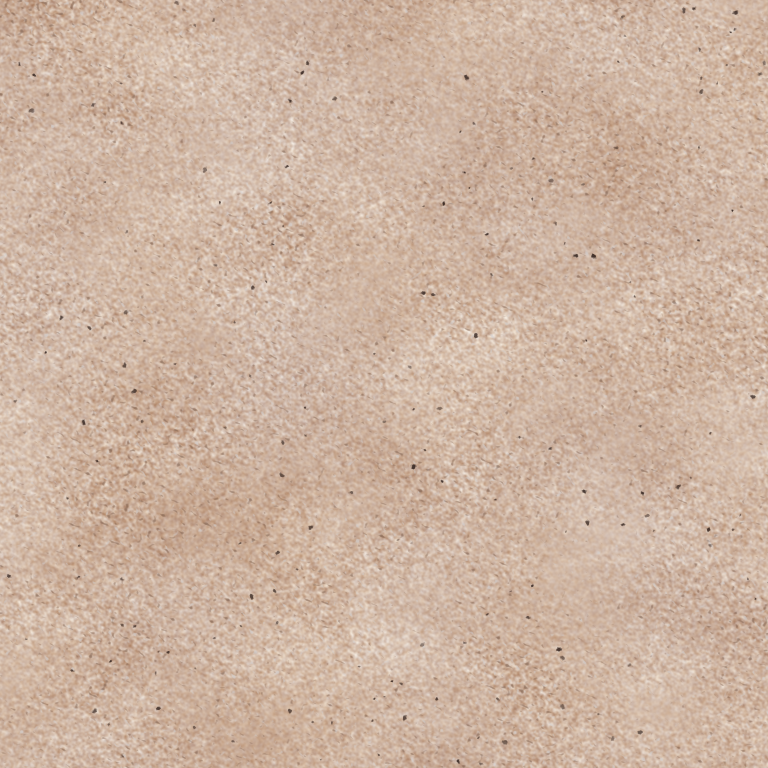
This texture is drawn by a Shadertoy shader. Its source:

```glsl
// Warm beige sandstone with coarse sandy grain, cloudy stains, pale flecks and tiny dark pits.

// Two random values in 0..1 per lattice point
vec2 hash2(vec2 cell) {
    uvec2 q = uvec2(ivec2(floor(cell + 0.5)) + 32768);
    q = q * 1664525u + 1013904223u;
    q.x += q.y * 1664525u;
    q.y += q.x * 1664525u;
    q ^= q >> 16u;
    q.x += q.y * 1664525u;
    q.y += q.x * 1664525u;
    q ^= q >> 16u;
    return vec2(q & 65535u) / 65535.0;
}

float cornerSlope(vec2 cell, vec2 offset) {
    float angle = 6.2832 * hash2(cell).x;
    return dot(vec2(cos(angle), sin(angle)), offset);
}

float gradientNoise(vec2 p) {
    vec2 i = floor(p), f = p - i;
    vec2 u = f * f * f * (f * (f * 6.0 - 15.0) + 10.0);
    vec2 e = vec2(1.0, 0.0);
    return mix(mix(cornerSlope(i, f), cornerSlope(i + e, f - e), u.x),
               mix(cornerSlope(i + e.yx, f - e.yx), cornerSlope(i + 1.0, f - 1.0), u.x), u.y);
}

mat2 rotation(float a) {
    return mat2(cos(a), sin(a), -sin(a), cos(a));
}

// Broad stains with ragged smaller blotches
float clouds(vec2 p) {
    float sum = 0.0, amplitude = 1.0;
    for (int octave = 0; octave < 5; octave++) {
        sum += amplitude * gradientNoise(p);
        p = rotation(0.3) * p * 2.03 + 17.3;
        amplitude *= 0.7;
    }
    return sum;
}

// Scattered ragged pits; radius is a share of the canvas height
float pits(vec2 uv, float cells, float density, float radius) {
    vec2 p = uv * cells, home = floor(p);
    float soft = max(0.0013, 0.8 / iResolution.y);
    float ragged = 0.0016 * gradientNoise(uv * 330.0);
    float cover = 0.0;
    for (int y = -1; y <= 1; y++)
    for (int x = -1; x <= 1; x++) {
        vec2 cell = home + vec2(x, y);
        vec2 place = hash2(cell + 401.0), traits = hash2(cell + 932.0);
        float patchiness = smoothstep(-0.4, 0.4, gradientNoise(cell / cells * 5.0 + 8.0));
        float present = step(traits.x, density * (0.2 + 1.6 * patchiness));
        vec2 d = rotation(6.2832 * place.x) * (p - cell - place) / cells;
        float size = radius * mix(0.35, 1.0, traits.y * traits.y);
        float edge = length(d * vec2(0.85, 1.2)) - size + ragged;
        float strength = mix(0.5, 1.0, fract(traits.y * 7.31));
        cover = max(cover, present * strength * (1.0 - smoothstep(-soft, soft, edge)));
    }
    return cover;
}

void mainImage(out vec4 fragColor, in vec2 fragCoord) {
    vec2 uv = fragCoord / iResolution.y;

    // Stains and sandy grain, the grain slightly drawn out along a falling diagonal
    float stain = clouds(uv * vec2(3.2, 4.8) + 4.7);
    float patches = clouds(uv * vec2(4.5, 6.0) + 63.0);
    float roughness = 1.0 + 0.6 * patches;
    vec2 slanted = rotation(0.55) * uv;
    float grain = 0.125 * gradientNoise(slanted * vec2(140.0, 200.0))
                + 0.100 * gradientNoise(rotation(1.1) * uv * 235.0 + 9.0)
                + 0.085 * gradientNoise(slanted * vec2(65.0, 100.0) + 53.0);
    float tone = 0.070 * stain + roughness * grain;

    // Lighter stone turns paler and less orange
    vec3 color = vec3(0.811, 0.710, 0.637) + tone * vec3(0.68, 1.0, 1.16);

    // Drift between ochre and grey-pink, both broad and per grain
    float hue = gradientNoise(uv * 4.0 + 77.0) + 1.8 * gradientNoise(uv * 150.0 + 21.0);
    color += hue * vec3(-0.010, 0.001, 0.021);

    // Pale bluish mineral flecks and brown flecks, which gather in the stained areas
    float pale = gradientNoise(rotation(0.9) * uv * vec2(130.0, 165.0) + 140.0) + 0.08 * patches;
    color = mix(color, vec3(0.83, 0.82, 0.82), 0.6 * smoothstep(0.30, 0.62, pale));
    float brown = gradientNoise(rotation(0.4) * uv * vec2(125.0, 175.0) + 270.0)
                + 0.10 * patches - 0.10 * stain;
    color = mix(color, vec3(0.48, 0.36, 0.29), 0.6 * smoothstep(0.30, 0.68, brown));

    // Small dark pits
    color = mix(color, vec3(0.20, 0.14, 0.12), 0.9 * pits(uv, 48.0, 0.07, 0.0031));

    fragColor = vec4(clamp(color, 0.0, 1.0), 1.0);
}
```
